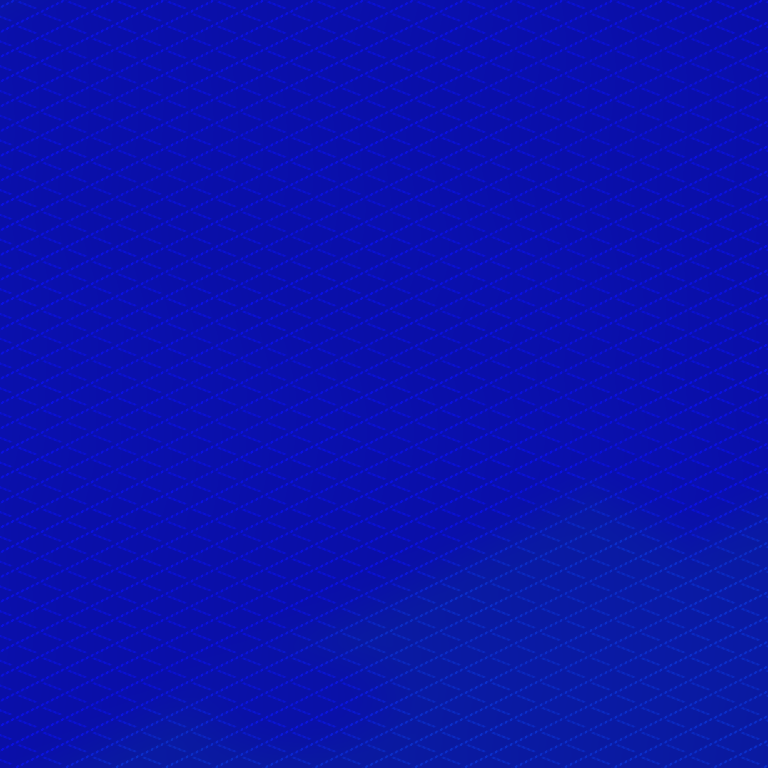
Write a three.js fragment shader that draws this pattern.

```glsl
// Deep blue lattice of flat diamonds with dotted rising lines, dashed falling lines and a teal tint below.
#define REPEATS vec2(15.4, 31.0)
#define PHASE vec2(0.70, 0.34)
#define DOTS 10.0
#define DOT_RADIUS 0.0018
#define DASH_WIDTH 0.0017
#define SOFTNESS 0.0007
#define DASH_TILT 0.12
#define BASE vec3(0.04, 0.06, 0.66)
#define TEAL vec3(0.04, 0.10, 0.63)
#define GLOW vec3(0.04, 0.065, 0.92)
#define TEAL_GLOW vec3(0.04, 0.19, 0.82)

varying vec2 vUv;

float hash(vec2 p) {
  return fract(sin(dot(p, vec2(127.1, 311.7))) * 43758.5453);
}

float noise(vec2 p) {
  vec2 i = floor(p);
  vec2 f = fract(p);
  f = f * f * (3.0 - 2.0 * f);
  return mix(mix(hash(i), hash(i + vec2(1.0, 0.0)), f.x),
             mix(hash(i + vec2(0.0, 1.0)), hash(i + 1.0), f.x), f.y);
}

// Coverage of a soft shape at distance d from its centre.
float stroke(float d, float halfWidth) {
  return 1.0 - smoothstep(halfWidth - SOFTNESS, halfWidth + SOFTNESS, d);
}

// Signed height under a sloped peak.
float tent(vec2 uv, vec2 peak) {
  return peak.y - 0.52 * abs(uv.x - peak.x) - uv.y;
}

float tealAmount(vec2 uv) {
  float h = max(tent(uv, vec2(0.77, 0.39)), tent(uv, vec2(1.06, 0.405)));
  float low = tent(uv, vec2(0.27, 0.085));
  float notch = 1.0 - smoothstep(0.04, 0.13, length((uv - vec2(0.38, 0.09)) * vec2(0.7, 1.3)));
  float corner = 0.4 * smoothstep(0.10, 0.0, uv.x + 2.0 * (1.0 - uv.y));
  float body = smoothstep(-0.02, 0.08, h) * (1.0 - 0.85 * notch);
  return max(max(body, 0.75 * smoothstep(-0.02, 0.06, low)), corner);
}

void main() {
  vec2 p = vUv * REPEATS;

  // Lattice axes: x counts rising lines, y counts falling lines.
  vec2 axes = vec2(p.y - p.x, p.y + p.x) - PHASE;
  vec2 cell = fract(axes);
  vec2 offset = (fract(axes + 0.5) - 0.5) / REPEATS.y;
  float teal = tealAmount(vUv);

  // Diamond fill with a slight slope of light and slow drift of tone.
  vec3 color = mix(BASE, TEAL, teal);
  float tone = 0.01 + 0.02 * (cell.x - cell.y);
  tone += 0.03 * (noise(axes * vec2(0.12, 0.2)) - 0.5);
  color *= 1.0 + tone;

  // Rising lines: a row of separate dots on a barely visible stroke.
  float along = (fract(p.x * DOTS) - 0.5) / (DOTS * REPEATS.x);
  float dots = stroke(length(vec2(along, offset.x)), DOT_RADIUS);
  float rising = max(0.85 * dots, 0.15 * stroke(abs(offset.x), DASH_WIDTH));

  // Falling lines: shallow dotted dashes that break near each crossing.
  float middle = cell.x - 0.55;
  float dash = 1.0 - smoothstep(0.28, 0.36, abs(middle));
  float beads = 0.7 + 0.3 * cos(6.2831853 * p.x * DOTS);
  float drop = abs(offset.y + DASH_TILT * middle / REPEATS.y);
  float falling = 0.68 * dash * beads * stroke(drop, DASH_WIDTH);

  float wear = 0.9 + 0.2 * noise(axes * 0.7 + 20.0);
  float light = clamp(max(rising, falling) * wear, 0.0, 1.0);
  color = mix(color, mix(GLOW, TEAL_GLOW, teal), light);
  gl_FragColor = vec4(color, 1.0);
}
```
